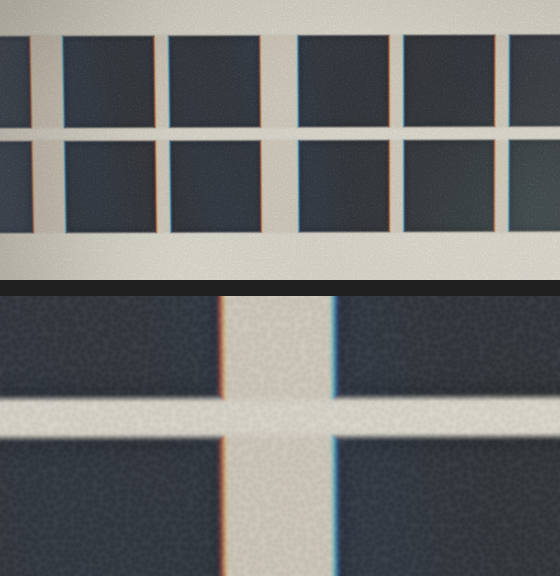
Top, the full canvas; bottom, a detail of the centre.
This pattern is drawn by a Shadertoy shader. Its source:

```glsl
// Two rows of dark square tiles on warm pale paper, in unevenly spaced groups.
// Box distances are sampled per colour channel for soft fringed edges, then
// layered sines tint the tiles and cellular noise adds a fine grain.

vec2 hash2(vec2 cell) {
    vec2 q = fract(cell * vec2(0.1031, 0.1137));
    q += dot(q, q.yx + 33.33);
    return fract((q.x + q.y) * q * 7.31);
}

// Distance to the nearest jittered point, one point per cell
float cellular(vec2 p) {
    vec2 cell = floor(p), f = fract(p);
    float nearest = 2.0;
    for (int y = -1; y <= 1; y++)
    for (int x = -1; x <= 1; x++) {
        vec2 o = vec2(x, y);
        nearest = min(nearest, length(o + hash2(cell + o) - f));
    }
    return nearest;
}

// Signed distance to the closest tile, negative inside
float tileDistance(vec2 p) {
    // Slight keystone and tilt of the sheet
    p += vec2(0.02 * (p.y - 0.52) * (1.0 - 0.65 * p.x), 0.003 * (1.0 - p.x));
    float rowOffset = abs(p.y - 0.522) - 0.1875;
    float d = 1.0;
    for (int i = 0; i < 6; i++) {
        float n = float(i);
        // Even pitch, with wider gaps after the first and third columns
        float centre = 0.393 + 0.3763 * (n - 1.0)
                     + 0.083 * step(2.5, n) - 0.065 * step(n, 0.5);
        vec2 q = abs(vec2(p.x - centre, rowOffset)) - vec2(0.1625, 0.164);
        d = min(d, length(max(q, 0.0)) + min(max(q.x, q.y), 0.0));
    }
    return d;
}

vec3 paperColour(vec2 p) {
    float light = smoothstep(-0.3, 0.75, p.x) - 0.3 * smoothstep(0.6, 1.1, p.y)
                + 0.06 * sin(p.x * 4.0 + p.y * 3.0);
    vec3 paper = mix(vec3(0.67, 0.65, 0.61), vec3(0.83, 0.82, 0.78), clamp(light, 0.0, 1.0));
    // Upright gaps between tiles are warmer than the open margins
    float gap = 1.0 - smoothstep(0.158, 0.175, abs(abs(p.y - 0.522) - 0.1875));
    return paper - gap * vec3(0.035, 0.05, 0.06);
}

vec3 inkColour(vec2 p) {
    float blue = 0.5 + 0.3 * sin(p.x * 7.5 - 5.8) + 0.2 * sin(p.x * 17.0 + p.y * 5.0);
    blue *= 1.0 - 0.7 * smoothstep(1.1, 1.5, p.x);
    float green = smoothstep(1.2, 1.9, p.x) * smoothstep(0.8, 0.2, p.y);
    float haze = smoothstep(1.65, 2.0, p.x) + smoothstep(0.2, 0.0, p.x);
    return vec3(0.205, 0.215, 0.23) + blue * vec3(0.0, 0.02, 0.05)
         + green * vec3(0.035, 0.055, 0.04) + 0.03 * haze;
}

void mainImage(out vec4 fragColor, in vec2 fragCoord) {
    vec2 p = fragCoord / iResolution.y;
    float soft = max(0.006, 1.0 / iResolution.y);

    // Red and blue are displaced sideways to give cyan and orange fringes
    vec3 d = vec3(tileDistance(p + vec2(0.003, 0.0)),
                  tileDistance(p),
                  tileDistance(p - vec2(0.002, 0.0)));
    vec3 cover = 1.0 - smoothstep(-soft, soft, d);
    vec3 colour = mix(paperColour(p), inkColour(p), cover);

    // Darker rim inside each tile, then grain
    colour -= 0.025 * exp(-abs(d.g + 0.01) * 120.0) * cover.g;
    colour += 0.05 * (cellular(p * 150.0) - 0.45);
    fragColor = vec4(colour, 1.0);
}
```
